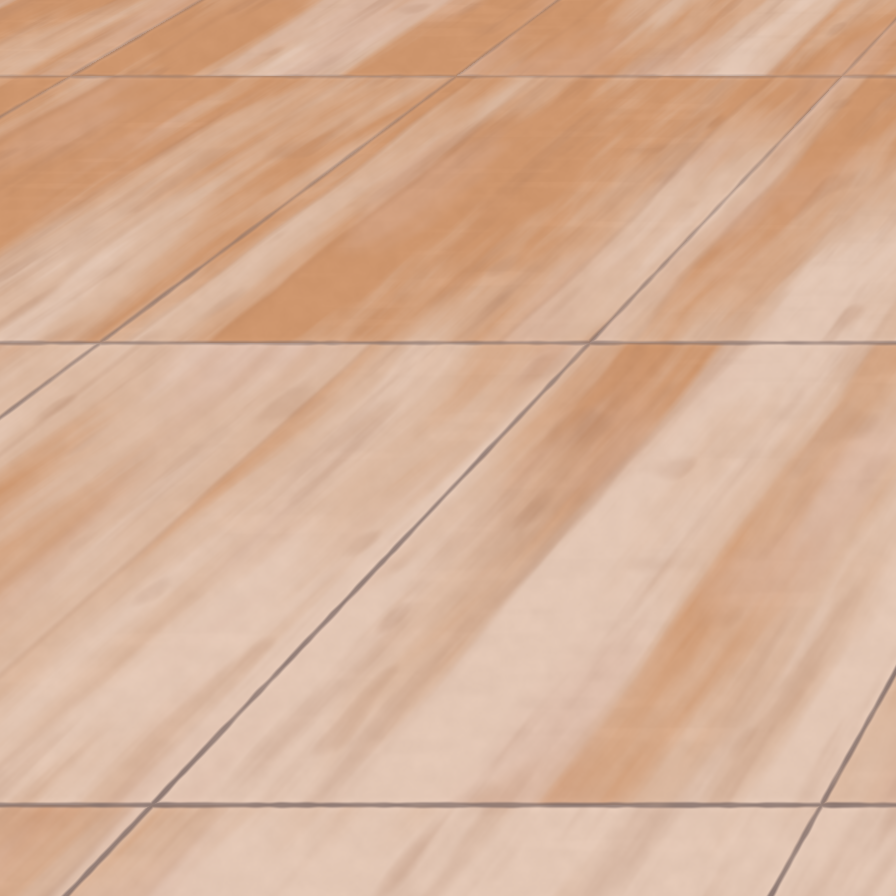
A WebGL 1 fragment shader for this texture:

```glsl
precision highp float;
// Wood-look floor tiles in perspective: screen points are projected to floor
// coordinates (one unit per tile), then each tile gets printed strips, long
// soft grain streaks, a stain and knots. Thin grey joints are drawn on top.
uniform vec2 u_resolution;

// Projection, in canvas units
const vec2 VANISH = vec2(1.988, 2.022);   // where the column joints converge
const float COLUMN_SCALE = 0.389;         // tile width per unit of depth
const float COLUMN_SHIFT = 2.434;
const float ROW_SCALE = 0.1912;           // tile length in inverse depth
const float ROW_START = 0.5207;

// Surface
const float STRIPS = 4.5;                 // printed strips across a tile
const float STRIP_CONTRAST = 0.50;
const float BROAD_CONTRAST = 1.25;
const float FINE_CONTRAST = 0.30;
const float STAIN_STRENGTH = 0.42;
const float VEIN_STRENGTH = 0.20;
const float JOINT_HALF_WIDTH = 0.0014;    // per unit of depth
const float JOINT_SOFTNESS = 0.0019;

const vec3 PALE = vec3(0.890, 0.780, 0.708);
const vec3 TAN = vec3(0.855, 0.718, 0.622);
const vec3 WARM = vec3(0.835, 0.660, 0.535);
const vec3 AMBER = vec3(0.805, 0.585, 0.425);
const vec3 UMBER = vec3(0.640, 0.455, 0.350);
const vec3 ROSE = vec3(0.840, 0.690, 0.620);
const vec3 JOINT = vec3(0.490, 0.415, 0.400);

float hash(vec2 p) {
  vec3 q = fract(p.xyx * 0.1031);
  q += dot(q, q.yzx + 33.33);
  return fract((q.x + q.y) * q.z);
}

float noise(vec2 p) {
  vec2 i = floor(p), f = fract(p);
  f = f * f * (3.0 - 2.0 * f);
  return mix(mix(hash(i), hash(i + vec2(1.0, 0.0)), f.x),
             mix(hash(i + vec2(0.0, 1.0)), hash(i + vec2(1.0, 1.0)), f.x), f.y);
}

float fbm(vec2 p) {
  float sum = 0.0, gain = 0.533;
  for (int i = 0; i < 4; i++) {
    sum += gain * noise(p);
    p = p * 2.03 + 17.3;
    gain *= 0.5;
  }
  return sum;
}

// Ramp from pale to amber over tone 0..1
vec3 woodRamp(float tone) {
  vec3 c = mix(PALE, TAN, smoothstep(0.05, 0.42, tone));
  c = mix(c, WARM, smoothstep(0.38, 0.66, tone));
  return mix(c, AMBER, smoothstep(0.60, 0.90, tone));
}

// Wood print of one tile; light is the warmth offset from the room
vec3 woodTile(vec2 id, vec2 f, float light) {
  float seed = hash(id + 40.0);
  vec2 shift = 90.0 * vec2(seed, hash(id + 71.0)) + 10.0;
  vec2 g = f + shift;

  // Uneven strips with softly blended edges
  float s = f.x * STRIPS + 0.9 * noise(vec2(f.x * 4.0, 0.0) + shift)
          + 0.12 * (noise(g * vec2(3.0, 5.0)) - 0.5);
  float k = floor(s), e = fract(s);
  vec2 key = id * 13.0 + 100.0;
  float strip = mix(hash(key + vec2(k, 0.0)), hash(key + vec2(k + 1.0, 0.0)),
                    smoothstep(0.82, 1.0, e));
  float seam = smoothstep(0.09, 0.0, abs(e - 0.91)) * hash(key + vec2(k, 5.0));

  // Long streaks, drifting slightly across the tile
  float drift = 0.06 * noise(g * vec2(2.0, 3.0));
  float broad = fbm(vec2((g.x + drift) * 5.5, g.y * 1.5));
  float fine = fbm(vec2((g.x + drift) * 24.0, g.y * 4.0));
  float band = (f.x - mix(0.10, 0.45, seed) - drift) / 0.13;
  float stain = exp(-band * band) * smoothstep(0.3, 0.65, noise(g * vec2(5.0, 2.5)));

  float tone = 0.32 + light + STRIP_CONTRAST * (strip - 0.5)
             + BROAD_CONTRAST * (broad - 0.5) + FINE_CONTRAST * (fine - 0.5)
             + STAIN_STRENGTH * stain;
  vec3 c = woodRamp(tone);
  c = mix(c, ROSE, 0.35 * smoothstep(0.50, 0.75, fbm(g * vec2(5.0, 2.0) + 31.0)));

  // Dark veins, seams, knots and faint saw marks across the grain
  float vein = smoothstep(0.52, 0.85, fbm(g * vec2(15.0, 2.6) + 53.0));
  float knot = smoothstep(0.80, 0.97, noise(g * vec2(14.0, 9.0) + 7.0));
  c = mix(c, UMBER, VEIN_STRENGTH * vein + 0.14 * seam + 0.16 * knot);
  float saw = smoothstep(0.60, 0.88, noise(g * vec2(5.0, 40.0)));
  return c + 0.022 * saw * (strip - 0.4);
}

void main() {
  vec2 p = gl_FragCoord.xy / u_resolution;
  float pixel = 1.0 / u_resolution.y;
  float depth = VANISH.y - p.y;
  vec2 tile = vec2((p.x - VANISH.x) / (COLUMN_SCALE * depth) + COLUMN_SHIFT,
                   (1.0 / depth - ROW_START) / ROW_SCALE);

  // The far left is warmer, the near right is paler
  float light = 0.66 * (p.y - 0.45) - 0.26 * (p.x - 0.5);
  vec3 color = woodTile(floor(tile), fract(tile), light);
  color += 0.030 * (fbm(p * 60.0) - 0.5);

  // Joint distances on the canvas, from the projection's gradients
  vec2 offset = abs(fract(tile + 0.5) - 0.5);
  float columnSlope = length(vec2(1.0, (p.x - VANISH.x) / depth)) / (COLUMN_SCALE * depth);
  float rowSlope = 1.0 / (ROW_SCALE * depth * depth);
  float d = min(offset.x / columnSlope, offset.y / rowSlope);
  d += 0.0012 * (noise(p * 70.0) - 0.5);
  float halfWidth = JOINT_HALF_WIDTH * depth;
  float soft = max(pixel, JOINT_SOFTNESS);
  float joint = 1.0 - smoothstep(halfWidth - soft, halfWidth + soft, d);
  float strength = mix(0.42, 0.86, smoothstep(1.05, 1.70, depth));
  color += 0.015 * (1.0 - smoothstep(halfWidth, halfWidth * 4.0, d));
  color = mix(color, JOINT, joint * strength * mix(0.75, 1.0, noise(p * 45.0)));
  gl_FragColor = vec4(color, 1.0);
}
```
